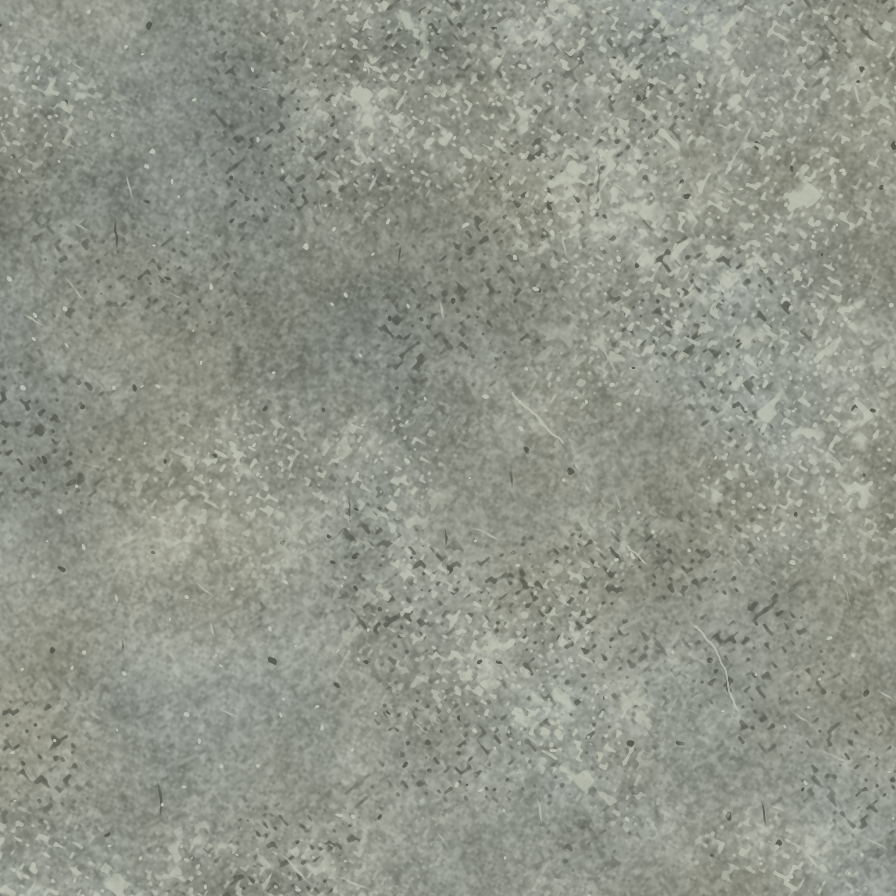
Reproduce this texture procedurally as a Shadertoy shader.

```glsl
// Weathered grey-green concrete with chalky flecks, dark pits, scratches and a broken crack.

const vec3  BASE_COLOR  = vec3(0.548, 0.562, 0.518);
const vec3  CHALK_COLOR = vec3(0.755, 0.775, 0.715);
const vec3  PIT_COLOR   = vec3(0.315, 0.325, 0.285);
const vec3  WARM_SHIFT  = vec3(0.014, 0.002, -0.018);
const float STAIN_DEPTH = 0.17;   // broad light and dark clouds
const float MOTTLE_DEPTH = 0.15;  // hand-sized blotches
const float PATCH_DEPTH = 0.035;  // faint rectangular trowel patches
const float GRAIN_DEPTH = 0.11;   // sandy grain
const float FLECK_SCALE = 185.0;  // fleck cells across the canvas
const vec2  CRACK_START = vec2(0.585, 0.565);
const vec2  CRACK_END   = vec2(0.835, 0.205);

float hash(vec2 p) {
    vec3 q = fract(p.xyx * 0.1031);
    q += dot(q, q.yzx + 33.33);
    return fract((q.x + q.y) * q.z);
}

mat2 rotation(float a) {
    float c = cos(a), s = sin(a);
    return mat2(c, s, -s, c);
}

float noise(vec2 p) {
    vec2 i = floor(p), f = fract(p);
    f = f * f * (3.0 - 2.0 * f);
    vec2 e = vec2(0.0, 1.0);
    return mix(mix(hash(i), hash(i + e.yx), f.x),
               mix(hash(i + e.xy), hash(i + e.yy), f.x), f.y);
}

float fbm(vec2 p) {
    float sum = 0.0, weight = 0.5;
    for (int i = 0; i < 5; i++) {
        sum += weight * noise(p);
        p = rotation(0.65) * p * 2.03 + 17.3;
        weight *= 0.5;
    }
    return sum / 0.97;
}

// Scattered ragged ellipses; radius and stretch are in cell units.
float scatter(vec2 uv, float cells, float share, float radius, float stretch,
              float angle, float spread, float pixel) {
    vec2 p = uv * cells + (vec2(noise(uv * 140.0), noise(uv * 140.0 + 31.0)) - 0.5) * radius * 1.6;
    float cover = 0.0, soft = pixel * cells / radius;
    for (int y = -1; y <= 1; y++)
    for (int x = -1; x <= 1; x++) {
        vec2 id = floor(p) + vec2(x, y);
        float present = step(hash(id + cells + 5.0), share);
        vec2 center = id + vec2(hash(id + 11.0 + cells), hash(id + 47.0 + cells));
        float turn = angle + (hash(id + 73.0) - 0.5) * spread;
        vec2 d = rotation(turn) * (p - center) / radius;
        d.x /= stretch * mix(0.4, 1.0, hash(id + 91.0));
        float size = mix(0.6, 1.1, hash(id + 113.0));
        cover = max(cover, present * (1.0 - smoothstep(size - soft * 0.6, size + soft * 0.6, length(d))));
    }
    return cover;
}

// Soft-edged rectangles of slightly different tone.
float patches(vec2 uv) {
    vec2 p = uv * vec2(8.0, 10.0);
    p.x += hash(vec2(floor(p.y), 3.0));
    p += (vec2(noise(uv * 40.0), noise(uv * 40.0 + 9.0)) - 0.5) * 0.08;
    vec2 i = floor(p), f = smoothstep(0.93, 1.0, fract(p));
    return mix(mix(hash(i), hash(i + vec2(1, 0)), f.x),
               mix(hash(i + vec2(0, 1)), hash(i + vec2(1, 1)), f.x), f.y) - 0.5;
}

// Long wandering line, interrupted by noise.
float crack(vec2 uv, float pixel) {
    vec2 p = uv + (vec2(fbm(uv * 14.0), fbm(uv * 14.0 + 23.0)) - 0.5) * 0.05;
    vec2 axis = CRACK_END - CRACK_START;
    float along = clamp(dot(p - CRACK_START, axis) / dot(axis, axis), 0.0, 1.0);
    float d = length(p - CRACK_START - axis * along);
    return (1.0 - smoothstep(0.0008, 0.0015 + pixel, d)) * smoothstep(0.38, 0.6, noise(uv * 55.0));
}

void mainImage(out vec4 fragColor, in vec2 fragCoord) {
    vec2 uv = fragCoord / iResolution.y;
    float pixel = 1.0 / iResolution.y;

    // Where the surface is worn to chalk, and where it is pitted
    float worn = smoothstep(0.4, 0.68, fbm(uv * 4.5 + 8.0));
    float pitted = smoothstep(0.42, 0.68, fbm(uv * 6.0 + 61.0));
    float ragged = fbm(uv * 24.0 + 5.0);

    // Clouds, blotches, patches and grain
    float tone = (fbm(uv * 2.6 + 3.0) - 0.5) * STAIN_DEPTH;
    tone += (fbm(uv * 15.0 + 40.0) - 0.5) * MOTTLE_DEPTH;
    tone += patches(uv) * PATCH_DEPTH * smoothstep(0.3, 0.6, noise(uv * 5.0 + 2.0));
    tone += (noise(rotation(0.4) * uv * 135.0) - 0.5) * GRAIN_DEPTH * 0.8;
    tone += (noise(rotation(1.1) * uv * 270.0) - 0.5) * GRAIN_DEPTH;
    tone += worn * smoothstep(0.48, 0.7, ragged) * 0.05;
    vec3 color = BASE_COLOR + tone + WARM_SHIFT * (fbm(uv * 5.0 + 90.0) - 0.5) * 2.5;

    // Dark pits and short upright cracks
    float pits = smoothstep(0.7, 0.9, noise(rotation(0.9) * uv * 160.0 + 70.0)) * (0.12 + 0.6 * pitted);
    pits = max(pits, scatter(uv, 24.0, 0.13, 0.07, 1.7, 1.2, 2.0, pixel) * 0.85);
    pits = max(pits, scatter(uv, 9.0, 0.22, 0.014, 15.0, 1.57, 0.25, pixel) * smoothstep(0.35, 0.6, ragged) * 0.8);
    color = mix(color, PIT_COLOR, pits);

    // Chalk flecks, chips, scratches and the long crack
    float flecks = smoothstep(0.66, 0.86, noise(rotation(0.5) * uv * FLECK_SCALE)) * (0.13 + 0.65 * worn);
    float crumbs = smoothstep(0.68, 0.84, noise(rotation(0.8) * uv * FLECK_SCALE * 0.5 + 33.0));
    flecks = max(flecks, crumbs * worn * smoothstep(0.42, 0.6, ragged) * 0.8);
    flecks = max(flecks, scatter(uv, 34.0, 0.2, 0.08, 1.6, 0.9, 2.5, pixel) * 0.9);
    flecks = max(flecks, scatter(uv, 16.0, 0.25, 0.022, 14.0, 0.85, 1.1, pixel) * smoothstep(0.35, 0.6, ragged) * 0.7);
    flecks = max(flecks, crack(uv, pixel) * 0.75);
    color = mix(color, CHALK_COLOR, flecks);

    fragColor = vec4(clamp(color, 0.0, 1.0), 1.0);
}
```
